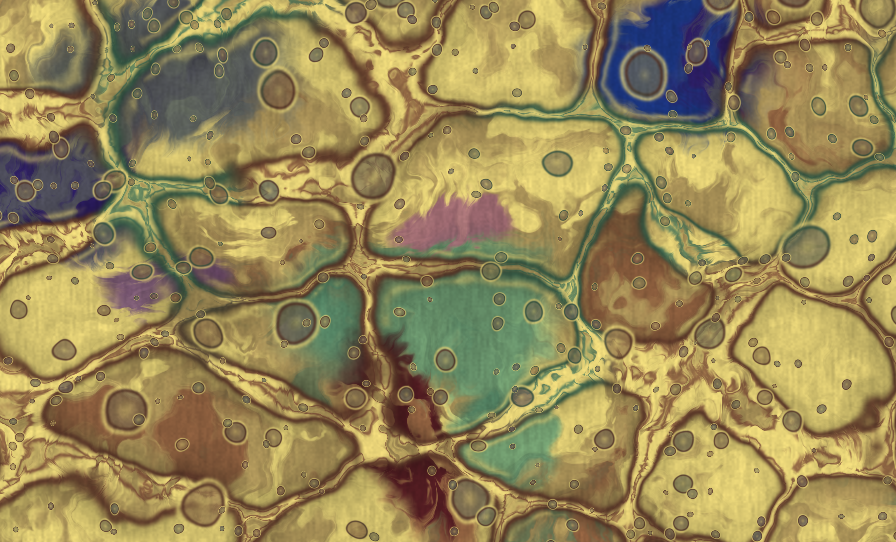
This texture is drawn by a Shadertoy shader. Its source:

```glsl
// Poured acrylic marbling: stretched paint cells, veined borders, dark pools and bubbles on canvas.
#define CELL_ROWS 4.0
#define WARP 0.20
#define VEIN_WIDTH 0.15
#define WEAVE 0.09
#define TAN vec3(0.64, 0.55, 0.33)
#define YELLOW vec3(0.83, 0.76, 0.43)
#define GREEN vec3(0.42, 0.47, 0.33)
#define BROWN vec3(0.52, 0.35, 0.23)
#define SLATE vec3(0.29, 0.29, 0.34)
#define INDIGO vec3(0.17, 0.11, 0.38)
#define TEAL vec3(0.30, 0.54, 0.42)
#define MAROON vec3(0.32, 0.11, 0.13)

vec2 hash2(vec2 p) {
    vec3 q = fract(p.xyx * vec3(0.1031, 0.1030, 0.0973));
    q += dot(q, q.yzx + 33.33);
    return fract((q.xx + q.yz) * q.zy);
}

float noise(vec2 p) {
    vec2 i = floor(p), f = fract(p);
    f = f * f * (3.0 - 2.0 * f);
    return mix(mix(hash2(i).x, hash2(i + vec2(1, 0)).x, f.x),
               mix(hash2(i + vec2(0, 1)).x, hash2(i + vec2(1, 1)).x, f.x), f.y);
}

float fbm(vec2 p) {
    float sum = 0.0, amp = 0.5;
    for (int i = 0; i < 5; i++) {
        sum += amp * noise(p);
        p = mat2(1.6, 1.2, -1.2, 1.6) * p + 7.3;
        amp *= 0.5;
    }
    return sum / 0.97;
}

float smoothMin(float a, float b, float k) {
    float h = max(k - abs(a - b), 0.0) / k;
    return min(a, b) - h * h * k * 0.25;
}

// Distance to the rounded border of the nearest cell, and the cell's id
float cellBorder(vec2 p, out vec2 id) {
    vec2 base = floor(p), f = fract(p), nearest = vec2(0);
    float best = 9.0;
    for (int y = -1; y <= 1; y++)
    for (int x = -1; x <= 1; x++) {
        vec2 g = vec2(x, y), r = g + 0.1 + 0.8 * hash2(base + g + 40.0) - f;
        if (dot(r, r) < best) { best = dot(r, r); nearest = r; id = base + g; }
    }
    float border = 1.0;
    for (int y = -2; y <= 2; y++)
    for (int x = -2; x <= 2; x++) {
        vec2 g = vec2(x, y), r = g + 0.1 + 0.8 * hash2(base + g + 40.0) - f;
        vec2 gap = r - nearest;
        if (dot(gap, gap) > 1e-4)
            border = smoothMin(border, dot(0.5 * (nearest + r), normalize(gap)), 0.16);
    }
    return max(border, 0.0);
}

// Soft elliptical mask for regional colour
float pool(vec2 p, vec2 centre, vec2 radii) {
    return 1.0 - smoothstep(0.7, 1.15, length((p - centre) / radii));
}

void mainImage(out vec4 fragColor, in vec2 fragCoord) {
    vec2 p = fragCoord / iResolution.y;
    vec2 bend = vec2(fbm(p * 3.0 + 3.0), fbm(p * 3.0 + 19.0)) - 0.5;
    vec2 w = p + WARP * bend;
    float flow = fbm(w * vec2(3.5, 5.0) + 5.0 * bend);
    float fine = fbm(w * 11.0 + 6.0 * flow);

    // Long slanted cells at left, rounder ones at right
    vec2 q = mat2(0.97, -0.24, 0.24, 0.97) * w;
    q = vec2(1.7 * q.x + 0.75 * q.x * q.x, CELL_ROWS * q.y);
    vec2 id;
    float border = cellBorder(q, id);
    vec2 rnd = hash2(id + 11.0);

    // Cell paint
    float pale = pool(w, vec2(0.2, 0.12), vec2(0.6, 0.3)) + smoothstep(1.2, 1.6, w.x);
    float tone = 0.47 + 0.32 * (rnd.x - 0.5) + 0.9 * (flow - 0.5) + 0.3 * (fine - 0.5) + 0.18 * pale;
    vec3 deep = mix(GREEN, BROWN, smoothstep(0.4, 0.6, 0.5 * rnd.y + 0.5 * fine));
    vec3 paint = mix(deep, TAN, smoothstep(0.3, 0.46, tone));
    paint = mix(paint, YELLOW, smoothstep(0.5, 0.64, tone));

    // Regional pools
    vec2 m = w + 0.12 * (vec2(flow, fine) - 0.5);
    float teal = pool(m, vec2(0.75, 0.42), vec2(0.26, 0.14)) + pool(m, vec2(0.93, 0.2), vec2(0.09, 0.16));
    paint = mix(paint, TEAL, 0.75 * min(teal, 1.0) * smoothstep(0.3, 0.55, flow + 0.1));
    paint = mix(paint, vec3(0.57, 0.36, 0.43), 0.85 * pool(m, vec2(0.82, 0.58), vec2(0.08, 0.06)));
    paint = mix(paint, vec3(0.40, 0.27, 0.43), 0.85 * pool(m, vec2(0.31, 0.45), vec2(0.12, 0.07)));
    paint = mix(paint, mix(SLATE, GREEN, fine * 0.6), pool(m, vec2(0.32, 0.86), vec2(0.26, 0.12)));
    paint = mix(paint, mix(MAROON, BROWN, smoothstep(0.45, 0.6, fine)),
                pool(m, vec2(0.75 - 0.4 * (m.y - 0.15), 0.17), vec2(0.10, 0.2)));
    vec3 night = mix(INDIGO, SLATE, smoothstep(0.45, 0.65, fine));
    paint = mix(paint, night, pool(m, vec2(0.1, 0.66), vec2(0.2, 0.15)));
    paint = mix(paint, mix(night, vec3(0.10, 0.20, 0.48), smoothstep(0.42, 0.6, flow)),
                pool(m, vec2(1.2, 0.86), vec2(0.18, 0.11)));

    // Veins: cream bands with coloured threads and a dark rim
    float width = 0.035 + VEIN_WIDTH * smoothstep(0.35, 0.75, noise(p * 4.0 + 2.0));
    float across = border / width;
    vec3 accent = mix(mix(BROWN, MAROON, 0.4), TEAL * 0.8, smoothstep(0.5, 0.7, noise(w * 3.0 + 8.0)));
    float thread = pow(0.5 + 0.5 * sin(across * 7.0 + 14.0 * fine), 4.0);
    vec3 vein = mix(mix(TAN, YELLOW * 1.06, smoothstep(0.3, 0.55, fine)), accent, 0.75 * thread);
    paint *= mix(0.82, 1.03, smoothstep(0.0, 0.16, border - width));
    vec3 col = mix(vein, paint, smoothstep(-0.012, 0.012, border - width));
    float rim = (border - width) / 0.022;
    col = mix(col, accent * 0.75, 0.85 * exp(-rim * rim));
    float halo = (border - width - 0.055) / 0.02;
    col = mix(col, YELLOW, 0.5 * smoothstep(0.4, 0.6, flow) * exp(-halo * halo));

    // Bubbles in three sizes
    for (int i = 0; i < 3; i++) {
        vec2 b = (p + 0.4 * WARP * bend) * 6.5 * exp2(float(i)) + 17.0 * float(i);
        vec2 cell = floor(b), h = hash2(cell + 5.0), k = hash2(cell + 71.0);
        float radius = 0.12 + 0.2 * k.y;
        float d = (length(fract(b) - 0.38 - 0.24 * h) - radius) / radius;
        float shown = step(k.x, 0.24);
        vec3 fill = mix(mix(BROWN, GREEN, h.x), mix(TAN, SLATE, h.y), fine);
        fill = mix(fill, YELLOW, 0.6 * smoothstep(-0.3, -0.9, d + 0.5 * flow));
        col = mix(col, fill, 0.75 * shown * (1.0 - smoothstep(-0.22, -0.08, d)));
        col = mix(col, YELLOW, 0.7 * shown * exp(-pow((d + 0.08) / 0.10, 2.0)));
        col = mix(col, accent * 0.7, 0.7 * shown * exp(-pow((d + 0.24) / 0.07, 2.0)));
    }

    // Canvas weave and grain
    float weave = 0.6 * noise(p * vec2(190.0, 35.0)) + 0.4 * noise(p * 230.0) - 0.5;
    col *= 1.0 + WEAVE * 2.0 * weave + 0.25 * (fine - 0.5);
    fragColor = vec4(clamp(col, 0.0, 1.0), 1.0);
}
```
